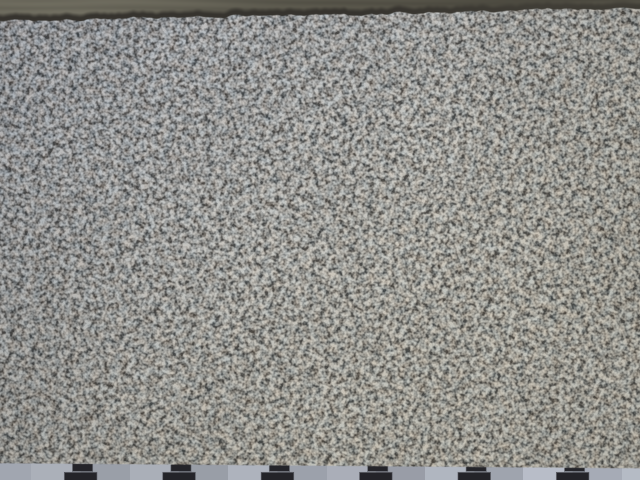
Write a Shadertoy shader that draws this texture.

```glsl
// Speckled grey granite slab resting on a row of dark supports, below an olive wall strip.

#define GRAIN_FREQ 108.0      // grains per canvas height
#define GRAIN_MEDIAN 0.583    // tone of the average grain
#define LIGHT_GAIN 0.080      // spread of the pale grains
#define DARK_GAIN 0.118       // spread of the dark grains
#define TINT_AMOUNT 0.035     // colour drift between grains
#define SUPPORT_STEP 0.205    // distance between supports
#define SUPPORT_START 0.168   // centre of the first support
#define EDGE_ROUGHNESS 0.006  // chipping of the slab's upper edge

const vec3 WALL_LEFT = vec3(0.42, 0.41, 0.36);
const vec3 WALL_RIGHT = vec3(0.31, 0.30, 0.26);
const vec3 GAP_SHADOW = vec3(0.21, 0.20, 0.18);
const vec3 PANEL_PALE = vec3(0.70, 0.72, 0.76);
const vec3 PANEL_GREY = vec3(0.60, 0.62, 0.66);
const vec3 SUPPORT_DARK = vec3(0.14, 0.14, 0.16);
const vec3 COOL = vec3(0.985, 1.0, 1.025);
const vec3 WARM = vec3(1.015, 1.003, 0.950);

// Integer hash of a lattice cell, 0 to 1
float hash(vec2 cell) {
    uvec2 q = uvec2(ivec2(cell)) * uvec2(1597334673u, 3812015801u);
    uint n = (q.x ^ q.y) * 1597334673u;
    n = (n ^ (n >> 15)) * 2246822519u;
    n ^= n >> 13;
    return float(n >> 8) / 16777216.0;
}

// Contribution of one lattice corner: random unit gradient dot offset
float corner(vec2 cell, vec2 offset) {
    float angle = 6.28319 * hash(cell);
    return dot(vec2(cos(angle), sin(angle)), offset);
}

// Gradient noise, about -0.7 to 0.7
float noise(vec2 p) {
    vec2 i = floor(p), f = p - i;
    vec2 w = f * f * f * (f * (f * 6.0 - 15.0) + 10.0);
    vec2 e = vec2(1.0, 0.0);
    float low = mix(corner(i, f), corner(i + e, f - e), w.x);
    float high = mix(corner(i + e.yx, f - e.yx), corner(i + 1.0, f - 1.0), w.x);
    return mix(low, high, w.y);
}

vec2 rotate(vec2 p, float a) {
    return mat2(cos(a), sin(a), -sin(a), cos(a)) * p;
}

// Antialiased coverage of the inside of a signed distance
float cover(float d, float px) {
    return smoothstep(px, -px, d);
}

float box(vec2 p, vec2 halfSize) {
    vec2 d = abs(p) - halfSize;
    return max(d.x, d.y);
}

// Granite: crisp grains, loose clusters and a slow fall-off of light
vec3 granite(vec2 p) {
    vec2 q = GRAIN_FREQ * p;
    float grain = noise(rotate(q, 0.5))
                + 0.60 * noise(rotate(q, 1.2) * 1.85 + 31.0)
                + 0.35 * noise(rotate(q, 0.9) * 0.42 + 77.0);
    float t = clamp(grain * 4.1, -2.6, 2.0);
    float tone = GRAIN_MEDIAN + t * (t > 0.0 ? LIGHT_GAIN : DARK_GAIN);

    vec2 fromLight = p - vec2(0.76, 0.52);
    float light = 1.045 - 0.17 * dot(fromLight, fromLight);
    light += 0.03 * noise(p * 5.0 + 9.0);

    float warmth = smoothstep(-0.1, 1.2, 0.55 * p.x + 0.75 * (1.0 - p.y));
    float drift = TINT_AMOUNT * noise(rotate(q, 0.3) * 0.55 + 143.0);
    return tone * light * mix(COOL, WARM, warmth) + drift * vec3(1.0, 0.0, -0.8);
}

// Wall strip with faint horizontal streaks and a shadow along the slab
vec3 wall(vec2 p, float aboveSlab) {
    vec3 col = mix(WALL_LEFT, WALL_RIGHT, smoothstep(0.1, 1.0, p.x));
    col *= 1.0 + 0.15 * noise(p * vec2(3.0, 90.0));
    float shadow = smoothstep(0.018, 0.006, aboveSlab) * (1.0 - 0.4 * smoothstep(0.7, 1.2, p.x));
    return mix(col, GAP_SHADOW, shadow);
}

// Pale panels with one stepped dark support per repeat
vec3 rack(vec2 p, float px) {
    float k = (p.x - SUPPORT_START) / SUPPORT_STEP + 0.5;
    float id = floor(k);
    vec2 local = vec2((k - id - 0.5) * SUPPORT_STEP, p.y);
    vec3 col = mix(PANEL_PALE, PANEL_GREY, cover(-local.x, px) * 0.7);
    col *= 0.94 + 0.10 * hash(vec2(id, 5.0));
    float foot = box(local - vec2(0.0, 0.005), vec2(0.034, 0.011));
    float cap = box(local - vec2(0.004, 0.026), vec2(0.021, 0.008));
    return mix(col, SUPPORT_DARK, cover(min(foot, cap), px));
}

void mainImage(out vec4 fragColor, in vec2 fragCoord) {
    vec2 p = fragCoord / iResolution.y;
    float px = 1.0 / iResolution.y;

    // Slab outline: slightly tilted edges, the upper one chipped
    float chips = noise(vec2(p.x * 24.0, 3.5)) + 0.5 * noise(vec2(p.x * 70.0, 8.5));
    float above = p.y - (0.956 + 0.020 * p.x + EDGE_ROUGHNESS * chips);
    float below = 0.035 - 0.008 * p.x - p.y;

    vec3 col = granite(p);
    col = mix(col, wall(p, above), cover(-above, px));
    col = mix(col, rack(p, px), cover(-below, px));
    fragColor = vec4(clamp(col, 0.0, 1.0), 1.0);
}
```
